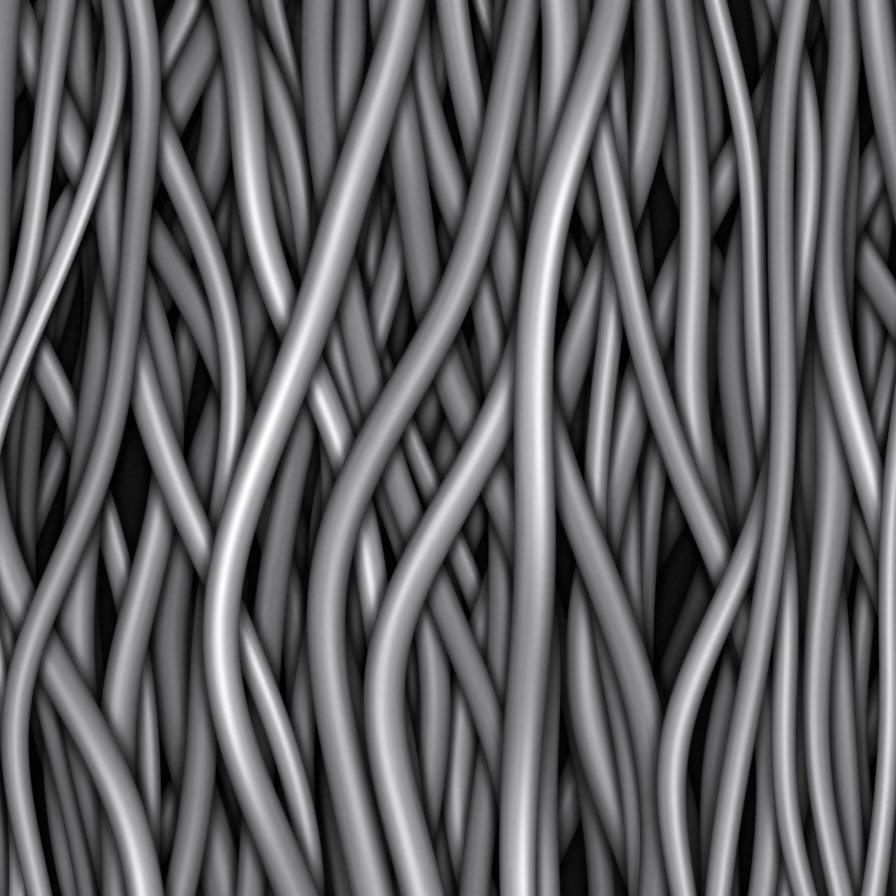
This texture is drawn by a WebGL 1 fragment shader. Its source:

```glsl
precision highp float;
// Tangled grey glossy cables hanging in overlapping, gently waving layers.
uniform vec2 u_resolution;

#define LAYERS 9
#define SPACING 0.12        // distance between cables of one layer
#define RADIUS 0.0180       // mean cable radius
#define WAVE 0.034          // sideways sway of each cable
#define TILT 0.42           // range of layer lean
#define SHADOW_REACH 0.013
#define SHADOW_DEPTH 0.62
#define GLOSS 0.34
#define DEEPEST_TONE 0.42   // brightness of the rearmost layer
#define SOFTNESS 0.0012
#define TINT vec3(0.994, 0.990, 1.010)

float hash(vec2 p) {
  return fract(sin(dot(p, vec2(127.1, 311.7))) * 43758.547);
}

float noise(vec2 p) {
  vec2 i = floor(p), f = fract(p);
  f = f * f * (3.0 - 2.0 * f);
  return mix(mix(hash(i), hash(i + vec2(1.0, 0.0)), f.x),
             mix(hash(i + vec2(0.0, 1.0)), hash(i + 1.0), f.x), f.y);
}

// Sideways coordinate shared by all cables of a layer.
float layerCoord(vec2 p, float layer) {
  float lean = (hash(vec2(layer, 3.7)) - 0.5) * TILT;
  float sway = 0.03 * sin(p.y * 5.0 + layer * 2.4);
  float bundle = 0.09 * noise(p * vec2(3.0, 2.2) + layer * 17.3);
  return p.x + lean * (p.y - 0.5) + sway + bundle + layer * 0.37;
}

// Centre line of a single cable at height y.
float cableCentre(vec2 id, float y) {
  float a = hash(id + 11.3), b = hash(id + 23.9);
  float slow = WAVE * sin(y * mix(4.0, 7.5, a) + 6.283 * b);
  float quick = 0.009 * sin(y * mix(9.0, 14.0, b) + 6.283 * a);
  float lean = 0.09 * (hash(id + 37.1) - 0.5) * (y - 0.5);
  return SPACING * (id.x + hash(id)) + slow + quick + lean;
}

// Brightness across a round cable, u from -1 to 1.
float cableShade(float u, vec2 id, float y) {
  float roundness = pow(max(1.0 - u * u, 0.0), 0.75);
  float along = noise(vec2(y * 4.0, hash(id + 51.7) * 90.0));
  float offset = (hash(id + 63.1) - 0.42) * 0.8;
  float glint = exp(-pow((u - offset) / 0.30, 2.0));
  float streak = noise(vec2(u * 5.0 + id.x * 9.0, y * 12.0)) - 0.5;
  float body = 0.17 + 0.48 * roundness + 0.05 * streak;
  return body * mix(0.78, 1.12, along) + GLOSS * glint * along * roundness;
}

void main() {
  vec2 p = gl_FragCoord.xy / u_resolution.y;
  float edge = max(SOFTNESS, 0.75 / u_resolution.y);
  const float STEP = 0.004;
  float shade = 0.07;

  // Paint cables from back to front, each shadowing what lies below.
  for (int k = 0; k < LAYERS; k++) {
    float layer = float(k);
    float x = layerCoord(p, layer);
    float xAbove = layerCoord(p + vec2(0.0, STEP), layer);
    float cell = floor(x / SPACING);
    float tone = mix(DEEPEST_TONE, 1.0, pow(layer / float(LAYERS - 1), 0.6));

    for (int n = -1; n <= 1; n++) {
      vec2 id = vec2(cell + float(n), layer * 7.0 + 1.0);
      float side = x - cableCentre(id, p.y);
      float sideAbove = xAbove - cableCentre(id, p.y + STEP);
      float slope = (sideAbove - side) / STEP;
      float d = side * inversesqrt(1.0 + slope * slope);
      float radius = RADIUS * mix(0.72, 1.22, hash(id + 77.7));

      float gap = max(abs(d) - radius, 0.0) / SHADOW_REACH;
      shade *= 1.0 - SHADOW_DEPTH * exp(-2.5 * gap * gap);
      float cover = 1.0 - smoothstep(-edge, edge, abs(d) - radius);
      shade = mix(shade, tone * cableShade(d / radius, id, p.y), cover);
    }
  }

  // Faint surface grain.
  shade += 0.015 * (noise(p * 260.0) - 0.5);
  gl_FragColor = vec4(clamp(shade * TINT, 0.0, 1.0), 1.0);
}
```
